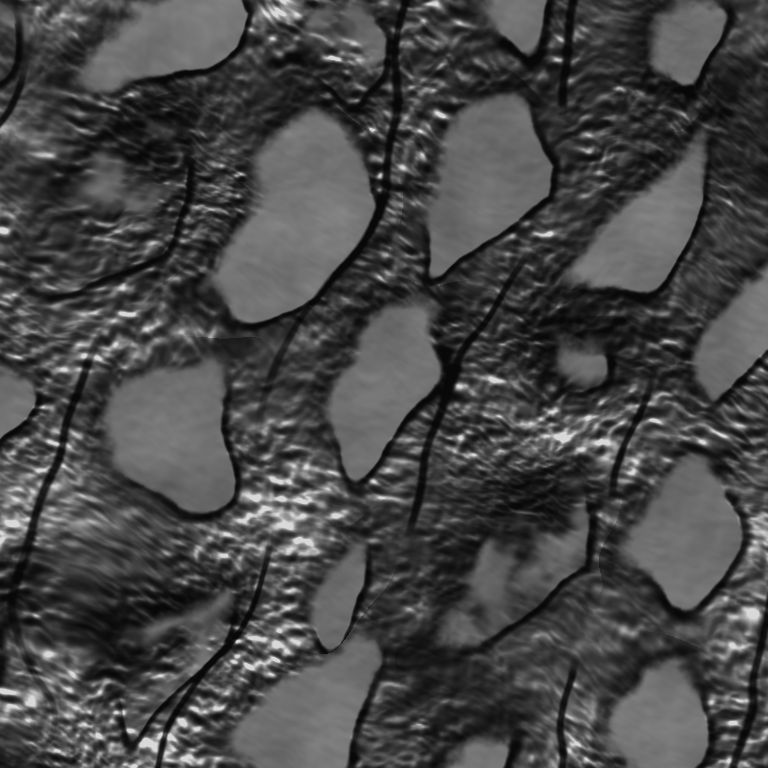
Reproduce this texture procedurally as a Shadertoy shader.

```glsl
// Grey eroded ground: smooth flat-topped plates set in rough, embossed grain.
// Plates are rounded random polygons on a sheared, warped grid whose column
// borders are dark cracks; bright ridges run diagonally across the grain.

const vec2  CELL         = vec2(0.24, 0.25);   // plate spacing
const float LEAN         = 0.3;                // slant of the crack columns
const float PLATE_MIN    = 0.032;              // plate radius range
const float PLATE_MAX    = 0.084;
const float PLATE_TONE   = 0.435;
const float GROUND_TONE  = 0.26;
const float GRAIN_GAIN   = 1.3;
const vec2  GRAIN_FREQ   = vec2(55.0, 95.0);
const vec2  GRAIN_LIGHT  = vec2(-0.003, 0.0035);
const float GRAIN_ANGLE  = -0.25;
const float RIDGE_PERIOD = 0.34;
const float MEAN_FBM     = 0.47;
const float TAU          = 6.2832;

struct Plate { float dist; float side; float seed; };

float hash(vec2 p) {
    vec3 q = fract(p.xyx * 0.1031);
    q += dot(q, q.yzx + 33.33);
    return fract((q.x + q.y) * q.z);
}

float noise(vec2 p) {
    vec2 i = floor(p), f = p - i;
    f = f * f * f * (f * (f * 6.0 - 15.0) + 10.0);
    return mix(mix(hash(i), hash(i + vec2(1, 0)), f.x),
               mix(hash(i + vec2(0, 1)), hash(i + vec2(1, 1)), f.x), f.y);
}

float fbm(vec2 p) {
    float sum = 0.0, amp = 0.5;
    for (int i = 0; i < 4; i++) {
        sum += amp * noise(p);
        p = mat2(1.6, 1.2, -1.2, 1.6) * p + 7.3;
        amp *= 0.5;
    }
    return sum;
}

vec2 warp(vec2 p) {
    return vec2(noise(p), noise(p + 41.7)) - 0.5;
}

float smoothMax(float a, float b, float k) {
    float h = max(k - abs(a - b), 0.0) / k;
    return max(a, b) + h * h * k * 0.25;
}

// Rounded polygon bounded by five random half planes
float polygon(vec2 q, float radius, vec2 id) {
    float d = -1.0;
    for (int k = 0; k < 5; k++) {
        float n = float(k);
        float a = TAU * (n + 0.7 * hash(id + 11.3 * n + 3.1)) / 5.0;
        float reach = radius * mix(0.7, 1.3, hash(id + 5.7 * n + 60.0));
        d = smoothMax(d, dot(q, vec2(cos(a), sin(a))) - reach, 0.025);
    }
    return d;
}

// Nearest plate: distance, facing (1 = lower right) and random seed
Plate nearestPlate(vec2 s) {
    Plate best = Plate(1.0, 0.0, 0.0);
    float column = floor(s.x / CELL.x);
    for (int i = -1; i <= 1; i++) {
        float c = column + float(i);
        float shift = hash(vec2(c, 91.0)) * CELL.y;
        float row = floor((s.y - shift) / CELL.y);
        for (int j = -1; j <= 1; j++) {
            vec2 id = vec2(c, row + float(j));
            vec2 jitter = vec2(hash(id + 20.0), hash(id + 35.0)) - 0.5;
            vec2 center = (id + vec2(0.62, 0.5) + 0.28 * jitter) * CELL;
            vec2 q = s - center - vec2(0.0, shift);
            float radius = mix(PLATE_MIN, PLATE_MAX, hash(id + 50.0));
            float d = polygon(q * vec2(1.0, 0.85), radius, id);
            d = max(d, s.x - (c + 1.0) * CELL.x + 0.004);
            if (d < best.dist) {
                float side = dot(q, vec2(0.8, -0.6)) / (length(q) + 0.001);
                best = Plate(d, side, hash(id + 77.0));
            }
        }
    }
    return best;
}

float grainHeight(vec2 q) {
    return noise(q * GRAIN_FREQ) + 0.5 * noise(q * GRAIN_FREQ * 2.1 + 13.7);
}

// Directional slope of the grain, as lit from the upper left
float grainSlope(vec2 p) {
    vec2 q = p + 0.06 * warp(p * 5.0) + 0.008 * warp(p * 30.0);
    float c = cos(GRAIN_ANGLE), s = sin(GRAIN_ANGLE);
    q = mat2(c, -s, s, c) * q;
    return grainHeight(q + GRAIN_LIGHT) - grainHeight(q - GRAIN_LIGHT);
}

float ridges(vec2 p) {
    float v = (p.y + 0.55 * p.x + 0.14 * (fbm(p * 4.0) - MEAN_FBM)) / RIDGE_PERIOD;
    float d = abs(fract(v) - 0.5) * RIDGE_PERIOD;
    float present = smoothstep(0.4, 0.7, noise(vec2(p.x * 4.0, floor(v) * 5.0 + 2.0)));
    return present * (0.75 * exp(-d / 0.009) + 0.25 * exp(-d / 0.04));
}

void mainImage(out vec4 fragColor, in vec2 fragCoord) {
    vec2 p = fragCoord / iResolution.y;
    vec2 s = p + 0.11 * warp(p * 4.0) + 0.018 * warp(p * 15.0);
    s.x -= LEAN * s.y;

    // Plates: crisp at the lower right, frayed at the upper left
    Plate plate = nearestPlate(s);
    float crisp = smoothstep(-0.3, 0.6, plate.side);
    float d = plate.dist + mix(0.03, 0.008, crisp) * (fbm(p * 28.0) - MEAN_FBM);
    float soft = mix(0.012, 0.003, crisp);
    float worn = smoothstep(0.38, 0.6, fbm(p * 9.0 + 5.0));
    float cover = (1.0 - smoothstep(-soft, soft, d)) * mix(worn, 1.0, step(0.25, plate.seed));

    // Rough ground
    float slope = grainSlope(p);
    float shade = fbm(p * vec2(5.0, 9.0) + 3.0) - MEAN_FBM;
    float rough = mix(0.55, 1.25, smoothstep(0.3, 0.6, fbm(p * 6.0 + 19.0)));
    float halo = (1.0 - smoothstep(0.0, 0.06, d)) * mix(0.6, 0.2, crisp);
    float tone = GROUND_TONE * exp(2.2 * shade + GRAIN_GAIN * rough * slope);
    tone *= (1.0 + ridges(p)) * (1.0 - halo);

    // Plate surface
    float top = PLATE_TONE + 0.05 * (plate.seed - 0.5) + 0.03 * slope;
    top += 0.16 * (fbm(p * 14.0) - MEAN_FBM);
    tone = mix(tone, top, cover);

    // Dark rims and cracks
    float rim = crisp * smoothstep(-0.002, 0.003, d) * (1.0 - smoothstep(0.005, 0.015, d));
    float line = floor(s.x / CELL.x + 0.5);
    float gap = abs(s.x - line * CELL.x);
    float open = smoothstep(0.42, 0.65, noise(vec2(line * 7.0 + 0.5, s.y * 5.0)));
    float crack = open * (1.0 - smoothstep(0.002, 0.008, gap));
    tone *= (1.0 - 0.8 * rim) * (1.0 - 0.8 * crack);

    fragColor = vec4(vec3(clamp(tone, 0.03, 0.85)), 1.0);
}
```
